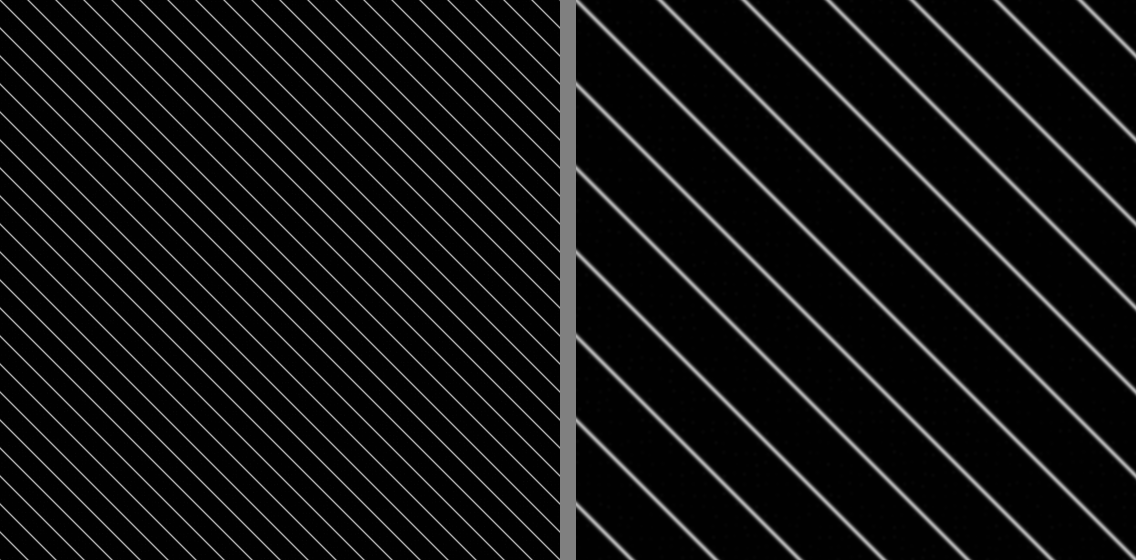
Left, the full canvas; right, a detail of the centre.
Give the GLSL for this pattern, as a three.js fragment shader.

```glsl
// Thin pale diagonal pinstripes, falling to the right, on near-black.
// Each stripe is a soft bump over the distance to the nearest diagonal;
// a faint cellular grain of tiny dots lifts the dark ground.
varying vec2 vUv;

const float REPEATS = 20.0;      // stripes across and down
const float LINE_RADIUS = 0.05;  // share of one repeat, measured across
const float LINE_FALLOFF = 1.5;
const float GRAIN_CELLS = 160.0; // whole number, so the grain wraps

const vec3 GROUND = vec3(0.005);
const vec3 LINE = vec3(0.70);
const vec3 GRAIN = vec3(0.025);

float hash(vec2 cell, float seed) {
  return fract(sin(dot(cell, vec2(12.99, 78.23)) + seed) * 4375.85);
}

// Soft stripe where x + y is a whole number of repeats.
float diagonalLine(vec2 uv, float repeats, float radius, float falloff) {
  float phase = (uv.x + uv.y) * repeats;
  float dist = abs(fract(phase + 0.5) - 0.5) / radius;
  return exp(-falloff * dist * dist);
}

// One soft dot of random place and strength inside each cell.
float cellGrain(vec2 uv, float cells) {
  vec2 p = uv * cells;
  vec2 cell = mod(floor(p), cells);
  vec2 center = 0.3 + 0.4 * vec2(hash(cell, 1.0), hash(cell, 2.0));
  float dotShape = 1.0 - smoothstep(0.0, 0.3, length(fract(p) - center));
  float strength = hash(cell, 3.0);
  return dotShape * strength * strength;
}

void main() {
  vec3 color = GROUND + GRAIN * cellGrain(vUv, GRAIN_CELLS);
  color = mix(color, LINE, diagonalLine(vUv, REPEATS, LINE_RADIUS, LINE_FALLOFF));
  gl_FragColor = vec4(color, 1.0);
}
```
